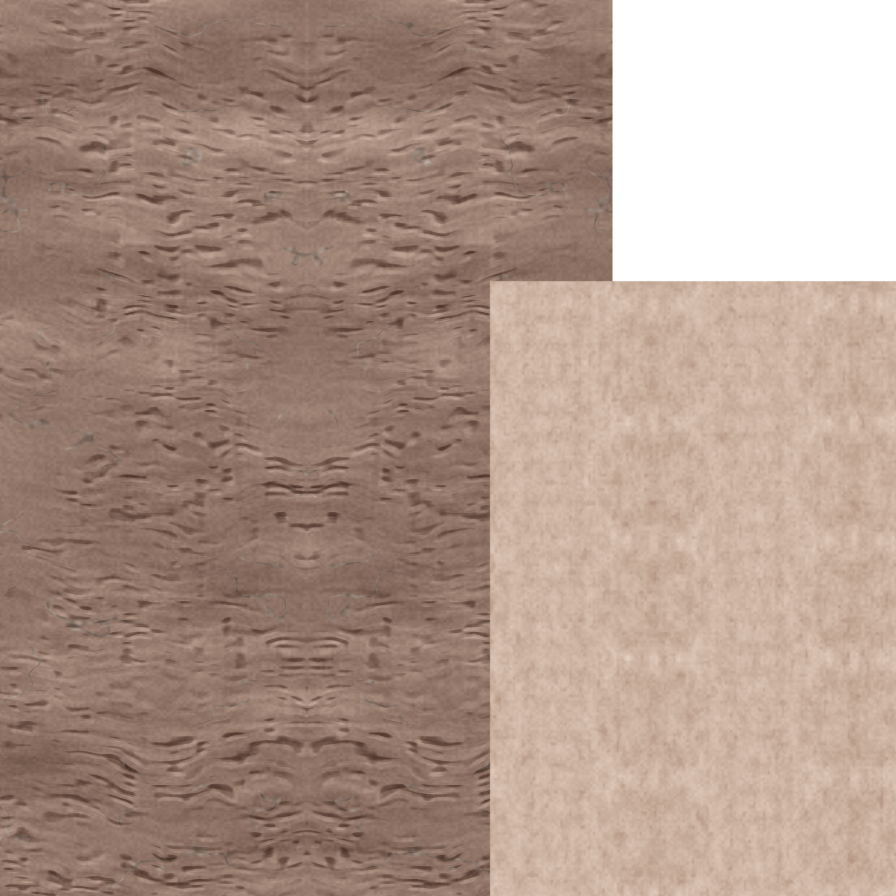
Reproduce this texture procedurally as a three.js fragment shader.

```glsl
varying vec2 vUv;

#define WOOD_RIGHT 0.6836
#define CLOTH_LEFT 0.5469
#define CLOTH_TOP 0.6862
#define EDGE 0.001
#define WOOD_FOLD 0.3425
#define CLOTH_FOLD 0.7295
#define CLOTH_TILE vec2(0.224, 0.132)
#define PORE_SCALE vec2(62.0, 205.0)
#define PORE_DEPTH 0.19
#define WOOD_COLOR vec3(0.585, 0.477, 0.424)
#define CLOTH_COLOR vec3(0.805, 0.705, 0.638)

float hash(vec2 p) {
  return fract(sin(dot(p, vec2(127.1, 311.7))) * 43758.5453);
}

float noise(vec2 p) {
  vec2 cell = floor(p);
  vec2 f = fract(p);
  f = f * f * (3.0 - 2.0 * f);
  float low = mix(hash(cell), hash(cell + vec2(1.0, 0.0)), f.x);
  float high = mix(hash(cell + vec2(0.0, 1.0)), hash(cell + 1.0), f.x);
  return mix(low, high, f.y);
}

float fbm(vec2 p) {
  float sum = 0.0;
  float weight = 0.5;
  for (int i = 0; i < 4; i++) {
    sum += weight * noise(p);
    p = p * 2.03 + 17.3;
    weight *= 0.5;
  }
  return sum / 0.9375;
}

// Soft elliptical spot
float spot(vec2 p, vec2 center, vec2 radius) {
  vec2 d = (p - center) / radius;
  return exp(-dot(d, d));
}

// Mirror-matched veneer with short wavy pores
vec3 wood(vec2 uv) {
  vec2 p = vec2(abs(uv.x - WOOD_FOLD), uv.y);
  float bend = 0.055 * fbm(p * vec2(7.0, 9.0) + 4.0) + 0.006 * noise(p * 38.0);
  vec2 flow = vec2(p.x + 0.3 * bend, p.y + bend - 0.08 * p.x);

  // Quiet areas where the pores fade out
  float quiet = spot(p, vec2(0.085, 0.94), vec2(0.055, 0.035));
  quiet += spot(p, vec2(0.30, 0.93), vec2(0.055, 0.035));
  quiet += spot(p, vec2(0.07, 0.36), vec2(0.060, 0.035));
  quiet += spot(p, vec2(0.15, 0.23), vec2(0.070, 0.035));
  quiet += spot(p, vec2(0.30, 0.15), vec2(0.050, 0.040));
  quiet = min(quiet, 1.0);
  float patches = fbm(p * vec2(9.0, 15.0) + 31.0);
  float rough = smoothstep(0.28, 0.60, patches) * (1.0 - 0.85 * quiet);

  // Dark pores and the lit fibre beside each one
  vec2 q = flow * PORE_SCALE;
  float pore = smoothstep(0.60, 0.92, noise(q));
  float lit = smoothstep(0.60, 0.95, noise(q + vec2(0.25, 1.0)));
  float strand = fbm(flow * vec2(24.0, 135.0) + 9.0) - 0.5;
  float grain = noise(uv * 310.0) - 0.5;

  // Broad tone bands
  float tone = 0.20 * (fbm(p * vec2(5.0, 13.0) + 12.0) - 0.5);
  tone -= 0.055 * spot(p, vec2(0.32, 0.805), vec2(0.11, 0.025));
  tone += 0.025 * spot(p, vec2(0.12, 0.85), vec2(0.20, 0.025));
  tone += 0.030 * spot(p, vec2(0.10, 0.72), vec2(0.24, 0.030));
  tone -= 0.030 * quiet;
  tone += 0.16 * strand * (0.35 + rough) + 0.055 * grain;
  tone += 0.09 * lit * rough - PORE_DEPTH * pore * rough;

  // Broken grey contours around the figure
  float contour = abs(fbm(p * vec2(8.0, 12.0) + 53.0) - 0.53);
  float crack = 1.0 - smoothstep(0.002, 0.011, contour);
  crack *= smoothstep(0.45, 0.70, noise(p * 24.0 + 8.0));
  float chip = noise(uv * 170.0 + 3.0) - 0.5;

  vec3 color = WOOD_COLOR + tone * vec3(1.0, 0.98, 0.94);
  color += crack * (vec3(-0.035, 0.0, 0.01) + 0.20 * chip);
  float seam = 1.0 - smoothstep(0.0, 0.004, p.x);
  return color + 0.025 * seam * smoothstep(0.55, 0.9, uv.y);
}

// Mottled nap repeated in mirrored columns
vec3 cloth(vec2 uv) {
  vec2 t = (uv - vec2(CLOTH_FOLD, 0.0)) / CLOTH_TILE;
  vec2 p = abs(fract(t + 0.5) - 0.5) * CLOTH_TILE;
  float column = 2.0 * p.x / CLOTH_TILE.x;
  float mottle = fbm(p * vec2(38.0, 34.0) + 21.0) - 0.5;
  float smear = fbm(p * vec2(95.0, 48.0) + 5.0) - 0.5;
  float threads = noise(uv * vec2(240.0, 90.0)) - 0.5;
  float grain = noise(uv * 300.0 + 7.0) - 0.5;
  float fleck = smoothstep(0.72, 0.95, noise(uv * vec2(190.0, 130.0) + 40.0));

  float tone = 0.13 * mottle + 0.13 * smear + 0.035 * threads + 0.055 * grain;
  tone += 0.035 * (smoothstep(0.0, 0.9, column) - 0.5);
  tone -= 0.025 * spot(p, vec2(0.0, 0.03), vec2(0.010, 0.035));
  tone += 0.030 * spot(p, vec2(0.108, 0.04), vec2(0.020, 0.025));
  tone -= 0.045 * fleck;
  return CLOTH_COLOR + tone * vec3(0.85, 1.0, 1.08);
}

void main() {
  float woodMask = 1.0 - smoothstep(-EDGE, EDGE, vUv.x - WOOD_RIGHT);
  float clothMask = smoothstep(-EDGE, EDGE, vUv.x - CLOTH_LEFT);
  clothMask *= 1.0 - smoothstep(-EDGE, EDGE, vUv.y - CLOTH_TOP);

  vec3 color = mix(vec3(1.0), wood(vUv), woodMask);
  color = mix(color, cloth(vUv), clothMask);
  gl_FragColor = vec4(color, 1.0);
}
```
